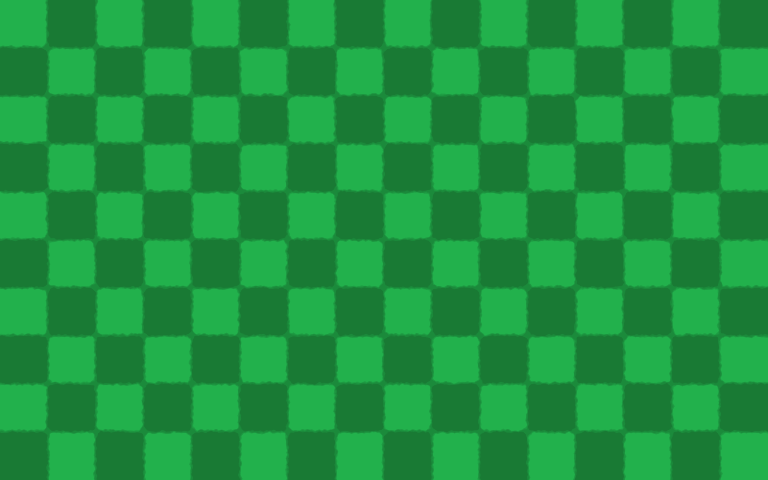
Give the GLSL for this pattern, as a WebGL 2 fragment shader.

```glsl
#version 300 es
precision highp float;
// A two-tone green checkerboard of 16 by 10 rounded tiles with ragged edges.
// Cellular noise and layered sines warp the grid; distance bands to a rounded
// box then give each tile its fill, its rim and the seam between tiles.

uniform vec2 u_resolution;
out vec4 fragColor;

const vec2 GRID = vec2(16.0, 10.0);
const vec3 DARK = vec3(0.098, 0.478, 0.204);
const vec3 SEAM = vec3(0.104, 0.540, 0.230);
const vec3 RIM = vec3(0.114, 0.605, 0.258);
const vec3 LIGHT = vec3(0.133, 0.694, 0.298);

vec2 hash22(vec2 p) {
  vec3 h = fract(p.xyx * vec3(0.1031, 0.1030, 0.0973));
  h += dot(h, h.yzx + 33.33);
  return fract((h.xx + h.yz) * h.zy);
}

// Distance to the nearest jittered point, about 0 to 1.
float cellular(vec2 p) {
  vec2 base = floor(p);
  float nearest = 2.0;
  for (int y = -1; y <= 1; y++) {
    for (int x = -1; x <= 1; x++) {
      vec2 cell = base + vec2(x, y);
      nearest = min(nearest, distance(p, cell + hash22(cell)));
    }
  }
  return nearest;
}

// Slow drift of the edges along the seams.
float waver(vec2 p, float phase) {
  return 0.6 * sin(p.x * 7.3 + p.y * 9.1 + phase)
       + 0.4 * sin(p.x * 17.9 - p.y * 14.3 + phase * 2.0);
}

vec2 raggedWarp(vec2 p, float amount) {
  vec2 fine = vec2(cellular(p * 9.0), cellular(p * 9.0 + 47.0)) - 0.47;
  vec2 slow = vec2(waver(p, 0.0), waver(p.yx, 2.1));
  return amount * (fine * 1.6 + slow * 0.2);
}

float roundedBox(vec2 p, float halfSide, float radius) {
  vec2 q = abs(p) - halfSide + radius;
  return length(max(q, 0.0)) + min(max(q.x, q.y), 0.0) - radius;
}

// Coverage of the region where the distance is below zero.
float inside(float d, float soft) {
  return 1.0 - smoothstep(-soft, soft, d);
}

vec3 tileColor(float d, float isLight, float soft) {
  vec3 lightTile = mix(SEAM, RIM, inside(d + 0.014, soft));
  lightTile = mix(lightTile, LIGHT, inside(d + 0.034, soft));
  vec3 darkTile = mix(SEAM, DARK, inside(d + 0.012, soft));
  return mix(darkTile, lightTile, isLight);
}

void main() {
  vec2 board = gl_FragCoord.xy / u_resolution * GRID;
  float soft = 0.6 * GRID.y / u_resolution.y;

  // Ragged grid, nudged slightly up and to the left.
  vec2 p = board + vec2(0.008, -0.008) + raggedWarp(board, 0.026);
  p = clamp(p, vec2(0.001), GRID - 0.001);
  vec2 tile = floor(p);
  float isLight = mod(tile.x + tile.y, 2.0);

  // Tiles run off the canvas without a rim on their outer sides.
  vec2 local = (fract(p) - 0.5) * step(0.5, p) * step(p, GRID - 0.5);
  float d = roundedBox(local, 0.5, 0.12);
  d += 0.008 * waver(board * 2.3, 4.0);

  fragColor = vec4(tileColor(d, isLight, soft), 1.0);
}
```
